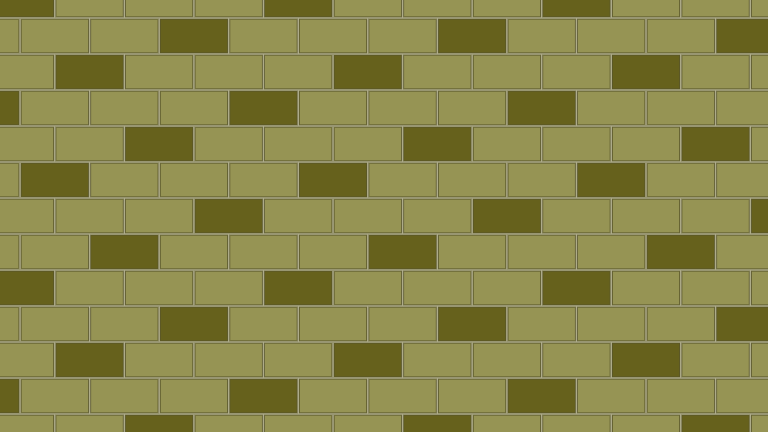
This pattern is drawn by a Shadertoy shader. Its source:

```glsl
// Running-bond brick wall: pale olive bricks with every fourth one dark.
// Each course slides by one and a half bricks, so the dark bricks climb in
// diagonals; a box distance gives the thin outline and the mortar joint.

// Lengths are fractions of the canvas height
const float COURSES      = 12.0;     // courses over the full height
const float BRICK_WIDTH  = 0.161;    // spacing of the vertical joints
const float COURSE_SLIDE = 1.5;      // shift per course, in bricks
const float DARK_EVERY   = 4.0;      // one dark brick in this many
const float FIRST_DARK_X = 0.204;    // left joint of a dark brick, from centre
const float JOINT_WIDTH  = 0.0035;
const float OUTLINE      = 0.0018;

const vec3 PALE_BRICK = vec3(0.59, 0.58, 0.33);
const vec3 DARK_BRICK = vec3(0.40, 0.38, 0.11);
const vec3 EDGE_COLOR = vec3(0.34, 0.33, 0.16);
const vec3 MORTAR     = vec3(0.68, 0.67, 0.54);

float boxDistance(vec2 p, vec2 halfSize) {
    vec2 q = abs(p) - halfSize;
    return max(q.x, q.y);
}

// Share of a pixel lying inside the shape
float coverage(float dist, float pixel) {
    return clamp(0.5 - dist / pixel, 0.0, 1.0);
}

void mainImage(out vec4 fragColor, in vec2 fragCoord) {
    float pixel = 1.0 / iResolution.y;
    vec2 p = (fragCoord - 0.5 * iResolution.xy) * pixel;

    // Brick cell: the middle course is centred on the canvas
    vec2 pitch = vec2(BRICK_WIDTH, 1.0 / COURSES);
    vec2 cell = vec2(p.x - FIRST_DARK_X, p.y) / pitch;
    cell.y += 0.5;
    cell.x -= COURSE_SLIDE * floor(cell.y);
    vec2 local = (fract(cell) - 0.5) * pitch;

    // Brick colour from its index along the course
    bool isDark = mod(floor(cell.x), DARK_EVERY) < 0.5;
    vec3 brick = isDark ? DARK_BRICK : PALE_BRICK;

    // Mortar, then outline, then brick face
    float dist = boxDistance(local, 0.5 * (pitch - JOINT_WIDTH));
    vec3 color = mix(MORTAR, EDGE_COLOR, coverage(dist, pixel));
    color = mix(color, brick, coverage(dist + OUTLINE, pixel));

    fragColor = vec4(color, 1.0);
}
```
